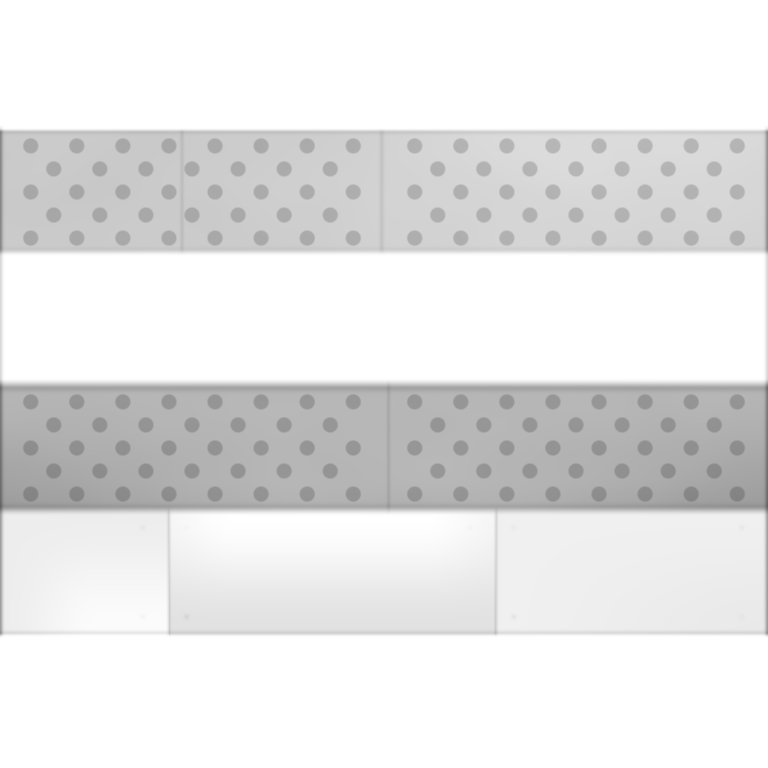
Reproduce this pattern procedurally as a WebGL 2 fragment shader.

```glsl
#version 300 es
precision highp float;
// Two grey strips of staggered dots above a row of pale, seamed panels on white.
// Dots come from a folded lattice mirrored per half strip; soft-edged bands are
// layered with seams, faint rivets, broad shading and slight gradient-noise wear.

uniform vec2 u_resolution;
out vec4 fragColor;

float hash(vec2 p) {
    return fract(sin(dot(p, vec2(127.1, 311.7))) * 437.585);
}

vec2 gradientAt(vec2 cell) {
    float angle = 6.2832 * hash(cell);
    return vec2(cos(angle), sin(angle));
}

float gradientNoise(vec2 p) {
    vec2 i = floor(p), f = fract(p);
    vec2 u = f * f * f * (f * (f * 6.0 - 15.0) + 10.0);
    vec2 e = vec2(1.0, 0.0);
    float low = mix(dot(gradientAt(i), f), dot(gradientAt(i + e), f - e), u.x);
    float high = mix(dot(gradientAt(i + e.yx), f - e.yx),
                     dot(gradientAt(i + 1.0), f - 1.0), u.x);
    return mix(low, high, u.y);
}

// Soft bump of half width w around zero
float ridge(float d, float w) {
    return exp(-d * d / (w * w));
}

// Coverage of a horizontal band, with separate softness for each edge
float band(float y, float top, float bottom, float softTop, float softBottom) {
    return smoothstep(top - softTop, top + softTop, y)
         * (1.0 - smoothstep(bottom - softBottom, bottom + softBottom, y));
}

// Five staggered rows per half strip: eight dots, then seven, alternating
float dots(vec2 p, float centreY) {
    vec2 q = vec2(0.5 * fract(2.0 * p.x) - 0.25, p.y - centreY) / 0.03;
    float row = clamp(floor(q.y + 0.5), -2.0, 2.0);
    float isOdd = mod(row, 2.0);
    // Lattice pitch along x is two row steps
    float x = 0.5 * q.x;
    float column = isOdd > 0.5 ? clamp(floor(x + 0.5), -3.0, 3.0)
                               : clamp(floor(x), -4.0, 3.0) + 0.5;
    float d = 0.03 * length(vec2(q.x - 2.0 * column, q.y - row));
    return 1.0 - smoothstep(0.0083, 0.0113, d);
}

float upperStrip(vec2 p) {
    float tone = mix(0.79, 0.825, smoothstep(0.1, 0.7, p.x));
    tone += 0.035 * exp(-dot((p - vec2(0.79, 0.19)) * vec2(4.0, 10.0),
                            (p - vec2(0.79, 0.19)) * vec2(4.0, 10.0)));
    tone *= 1.0 - 0.17 * dots(p, 0.25);
    tone *= 1.0 - 0.07 * ridge(p.x - 0.237, 0.0025) - 0.07 * ridge(p.x - 0.497, 0.003);
    return tone * (1.0 - 0.06 * ridge(p.y - 0.172, 0.003) - 0.08 * ridge(p.y - 0.327, 0.004));
}

float lowerStrip(vec2 p) {
    float sideShade = smoothstep(0.1, 0.55, abs(p.x - 0.5));
    float tone = 0.715 - 0.085 * sideShade * smoothstep(0.5, 0.66, p.y);
    tone -= 0.02 * smoothstep(0.62, 0.665, p.y);
    tone *= 1.0 - 0.18 * dots(p, 0.5833);
    tone *= 1.0 - 0.08 * ridge(p.x - 0.506, 0.0025);
    return tone * (1.0 - 0.11 * ridge(p.y - 0.505, 0.005) - 0.09 * ridge(p.y - 0.661, 0.005));
}

float panels(vec2 p) {
    float down = smoothstep(0.67, 0.82, p.y);
    float index = step(0.22, p.x) + step(0.646, p.x);
    float start = index < 0.5 ? 0.0 : (index < 1.5 ? 0.22 : 0.646);
    float end = index < 0.5 ? 0.22 : (index < 1.5 ? 0.646 : 1.0);

    // Each panel catches the light differently
    float left = mix(0.93, 0.985, down * smoothstep(0.0, 0.13, p.x));
    float middle = mix(1.0, 0.885, down) - 0.04 * smoothstep(0.12, 0.23, abs(p.x - 0.43)) * (1.0 - down);
    float right = 0.94 - 0.025 * down * smoothstep(0.65, 1.0, p.x);
    float tone = index < 0.5 ? left : (index < 1.5 ? middle : right);

    // Faint rivets of uneven strength near the panel corners
    for (int k = 0; k < 4; k++) {
        vec2 side = vec2(k & 1, k >> 1);
        vec2 rivet = vec2(mix(start + 0.023, end - 0.034, side.x), mix(0.687, 0.803, side.y));
        tone -= 0.06 * hash(side + 3.0 * index) * ridge(length(p - rivet), 0.0035);
    }
    tone *= 1.0 - 0.11 * ridge(p.x - 0.22, 0.0022) - 0.11 * ridge(p.x - 0.646, 0.0022);
    return tone * (1.0 - 0.08 * ridge(p.y - 0.824, 0.003));
}

void main() {
    vec2 p = gl_FragCoord.xy / u_resolution;
    p.y = 1.0 - p.y; // measure downward from the top edge

    // Layers, back to front
    float panelCover = band(p.y, 0.65, 0.827, 0.002, 0.003);
    float lowerCover = band(p.y, 0.499, 0.665, 0.007, 0.007);
    float upperCover = band(p.y, 0.1695, 0.328, 0.003, 0.006);
    float tone = mix(1.0, panels(p), panelCover);
    tone = mix(tone, lowerStrip(p), lowerCover);
    tone = mix(tone, upperStrip(p), upperCover);

    // Mild wear on the grey, and dark outer rims
    float strips = max(upperCover, lowerCover);
    tone += 0.012 * strips * gradientNoise(p * vec2(9.0, 14.0));
    float rim = ridge(min(p.x, 1.0 - p.x), 0.0035) * band(p.y, 0.167, 0.828, 0.006, 0.004);
    tone *= 1.0 - rim * mix(0.16, 0.34, max(strips, panelCover));

    fragColor = vec4(vec3(clamp(tone, 0.0, 1.0)), 1.0);
}
```
